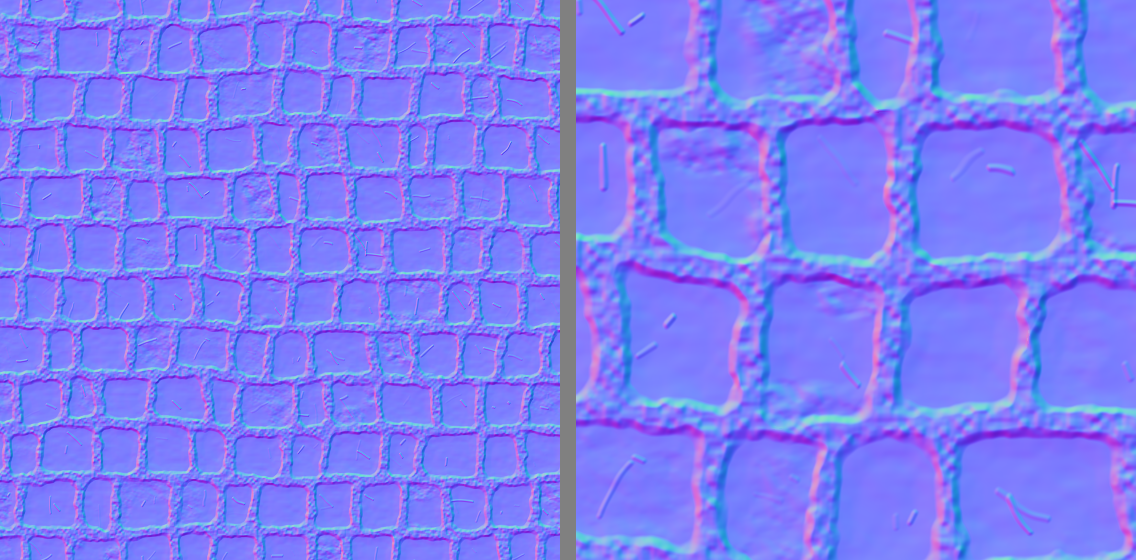
Left: the whole. Right: its middle third, enlarged.
A Shadertoy shader for this texture map:

```glsl
// Tangent-space normal map of a wall of worn, uneven stone blocks in gritty mortar.
#define ROWS 11.0
#define COLS 12.0
#define ROW_SHIFT 0.4      // where the lowest joint sits, in rows
#define JITTER 0.44        // spread of the upright joints, in columns
#define GAP 0.0042         // mean half width of a joint
#define BEVEL 0.0062       // width of the stone edge
#define RISE 0.0033        // stone height above the mortar
#define GRIT 0.0017        // mortar grain height
#define ROUGH_FROM 0.68    // stones hashed above this are chipped
#define CHIP_DEPTH 0.0075
#define SAMPLE_STEP 0.0009 // spacing of the slope samples

float hash(vec2 p) {
    return fract(sin(dot(p, vec2(127.1, 311.7))) * 43758.545);
}

// Independent random value k of one stone
float stoneRand(vec2 id, float k) {
    return hash(id + k * vec2(13.7, 7.1));
}

float noise(vec2 p) {
    vec2 i = floor(p), f = fract(p);
    f = f * f * f * (f * (f * 6.0 - 15.0) + 10.0);
    return mix(mix(hash(i), hash(i + vec2(1, 0)), f.x),
               mix(hash(i + vec2(0, 1)), hash(i + vec2(1, 1)), f.x), f.y);
}

float fbm(vec2 p) {
    float sum = 0.0, amp = 0.5;
    for (int k = 0; k < 3; k++) {
        sum += amp * noise(p);
        p = mat2(1.6, 1.2, -1.2, 1.6) * p + 5.3;
        amp *= 0.5;
    }
    return sum;
}

float smoothMin(float a, float b, float k) {
    float h = max(k - abs(a - b), 0.0) / k;
    return min(a, b) - 0.25 * k * h * h;
}

float segmentDistance(vec2 p, vec2 halfSpan) {
    return length(p - halfSpan * clamp(dot(p, halfSpan) / dot(halfSpan, halfSpan), -1.0, 1.0));
}

// Slanted upright joint number i of a row, at height v within the row
float joint(float i, float row, float v) {
    vec2 id = vec2(mod(i, COLS), row);
    return i + JITTER * (stoneRand(id, 1.0) - 0.5) + 0.26 * (stoneRand(id, 2.0) - 0.5) * (v - 0.5);
}

// Dents, scratches and pits on top of a stone
float wear(vec2 p, vec2 id, vec2 local) {
    float h = 0.0016 * fbm(p * 26.0 + id) + 0.00035 * noise(p * vec2(70.0, 120.0));
    float rough = smoothstep(ROUGH_FROM, 0.98, stoneRand(id, 3.0));
    float patchMask = smoothstep(0.3, 0.65, noise(p * 24.0 + id * 3.0));
    h += CHIP_DEPTH * rough * patchMask * (fbm(p * vec2(48.0, 62.0) + id) - 0.5);
    for (float k = 0.0; k < 3.0; k++) {
        vec2 center = 0.045 * (vec2(stoneRand(id, 5.0 + k), stoneRand(id, 9.0 + k)) - 0.5);
        float angle = 6.283 * stoneRand(id, 13.0 + k);
        float span = 0.018 * stoneRand(id, 17.0 + k) + 0.001;
        vec2 bend = 0.005 * (vec2(noise(p * 50.0), noise(p * 50.0 + 9.0)) - 0.5);
        float d = segmentDistance(local - center + bend, span * vec2(cos(angle), sin(angle)));
        float depth = 0.0011 * smoothstep(0.45, 1.0, stoneRand(id, 21.0 + k));
        h -= depth * (1.0 - smoothstep(0.0, 0.0026, d));
    }
    return h;
}

float height(vec2 p) {
    // Wavy courses, each shifted sideways
    vec2 q = p + 0.007 * (vec2(noise(p * 19.0), noise(p * 17.0 + 40.0)) - 0.5);
    float y = q.y * ROWS + ROW_SHIFT + 0.18 * (noise(p * vec2(6.0, 4.0) + 7.0) - 0.5);
    float row = mod(floor(y), ROWS), v = fract(y);
    float u = q.x * COLS + COLS * hash(vec2(row, 4.0));

    // Stone that holds this point
    float i = floor(u);
    if (u < joint(i, row, v)) i -= 1.0;
    else if (u >= joint(i + 1.0, row, v)) i += 1.0;
    float left = u - joint(i, row, v), right = joint(i + 1.0, row, v) - u;
    vec2 id = vec2(mod(i, COLS), row);
    vec2 local = vec2((left - right) * 0.5 / COLS, (v - 0.5) / ROWS);

    // Distance inside its four uneven sides
    vec4 side = vec4(left / COLS, right / COLS, v / ROWS, (1.0 - v) / ROWS);
    vec4 spread = vec4(stoneRand(id, 25.0), stoneRand(id, 26.0), stoneRand(id, 27.0), stoneRand(id, 28.0));
    side -= GAP * (0.35 + 1.3 * spread);
    side.zw += 0.1 * local.x * (vec2(stoneRand(id, 29.0), stoneRand(id, 30.0)) - 0.5);
    float d = smoothMin(smoothMin(side.x, side.y, 0.012), smoothMin(side.z, side.w, 0.012), 0.015);
    d += 0.005 * (noise(p * 58.0) - 0.5) + 0.0022 * (noise(p * 150.0) - 0.5);

    // Bevelled stone over grainy mortar
    float stone = smoothstep(0.0, BEVEL, d);
    float top = RISE + 0.0012 * smoothstep(0.0, 0.02, d) + wear(p, id, local);
    float mortar = GRIT * (noise(p * 210.0) + 1.2 * noise(mat2(0.8, 0.6, -0.6, 0.8) * p * 115.0) - 0.6);
    return mix(mortar, top, stone);
}

void mainImage(out vec4 fragColor, in vec2 fragCoord) {
    vec2 p = fragCoord / iResolution.xy;
    vec2 e = vec2(SAMPLE_STEP, 0.0);
    vec2 slope = vec2(height(p + e.xy) - height(p - e.xy),
                      height(p + e.yx) - height(p - e.yx)) / (2.0 * SAMPLE_STEP);
    // Green points down the canvas
    vec3 normal = normalize(vec3(-slope.x, slope.y, 1.0));
    fragColor = vec4(normal * 0.5 + vec3(0.49, 0.49, 0.495), 1.0);
}
```
